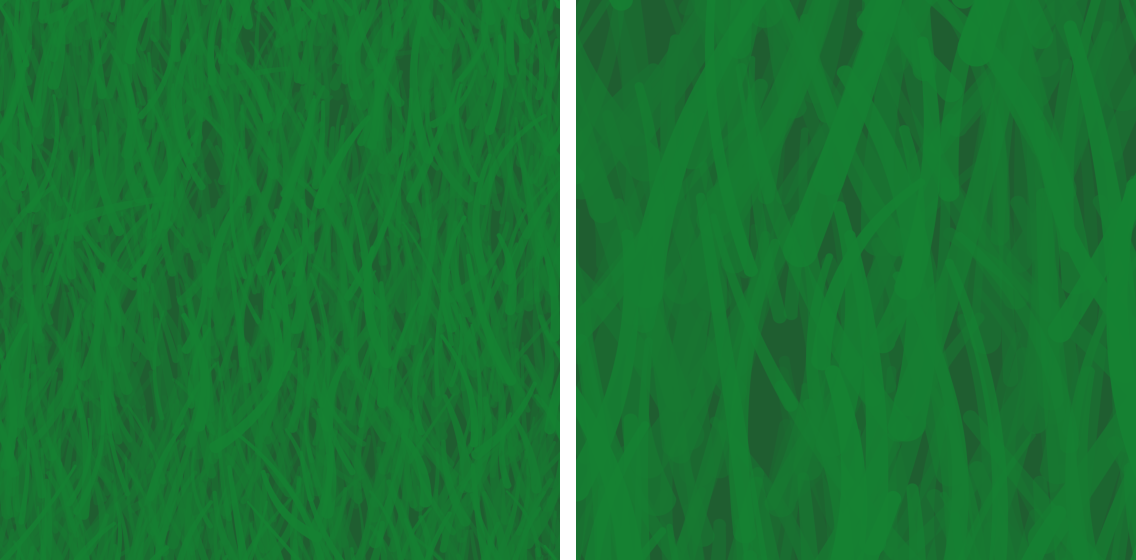
Left: the whole. Right: its middle third, enlarged.
Give the GLSL for this texture, as a WebGL 1 fragment shader.

```glsl
precision highp float;
// Dense painted grass: many translucent, gently curved blades over dark soil green.
// Each layer scatters one blade per cell of a wrapping grid, and layers brighten
// from back to front. A few long sweeping blades cross the upright ones.
uniform vec2 u_resolution;

const vec3 GROUND = vec3(0.120, 0.370, 0.188);
const vec3 BACK_BLADE = vec3(0.100, 0.430, 0.190);
const vec3 FRONT_BLADE = vec3(0.080, 0.512, 0.196);

const int LAYERS = 20;
const vec2 TUFT_GRID = vec2(9.0, 7.0);
const float TUFT_REACH = 0.12;    // half length of the longest upright blade
const float TUFT_TILT = 0.75;     // largest lean from vertical, radians
const vec2 SWEEP_GRID = vec2(3.0);
const float SWEEP_REACH = 0.21;
const float SWEEP_TILT = 1.35;
const float SWEEP_EVERY = 5.0;    // one sweeping layer per this many layers
const vec2 HALF_WIDTH = vec2(0.004, 0.0108);
const vec2 OPACITY = vec2(0.30, 0.90);
const float BEND = 0.25;
const float TIP_WIDTH = 0.42;     // tip width relative to the root

vec4 hash4(vec3 seed) {
  vec4 h = fract(seed.xyzx * vec4(0.1031, 0.1030, 0.0973, 0.1099));
  h += dot(h, h.wzxy + 33.33);
  return fract((h.xxyz + h.yzzw) * h.zywx);
}

// Signed distance to a bent, tapered, round-ended blade centred at the origin.
float bladeDistance(vec2 p, float tilt, float reach, float bend, float halfWidth) {
  float c = cos(tilt), s = sin(tilt);
  vec2 q = vec2(c * p.x - s * p.y, s * p.x + c * p.y);
  float along = clamp(q.y / reach, -1.0, 1.0);
  float slope = 2.0 * bend * along;
  float side = q.x - bend * reach * (along * along - 0.4);
  float beyond = max(abs(q.y) - reach, 0.0);
  float width = halfWidth * mix(1.0, TIP_WIDTH, 0.5 + 0.5 * along);
  return length(vec2(side * inversesqrt(1.0 + slope * slope), beyond)) - width;
}

// Opacity of one layer; overlaps multiply, so cell order does not matter.
float bladeLayer(vec2 uv, vec2 grid, float maxReach, float maxTilt, float id) {
  float edge = 0.75 / min(u_resolution.x, u_resolution.y);
  vec2 home = floor(uv * grid);
  float clear = 1.0;
  for (int j = -1; j <= 1; j++) {
    for (int i = -1; i <= 1; i++) {
      vec2 cell = home + vec2(float(i), float(j));
      vec2 wrapped = mod(cell, grid);
      vec4 place = hash4(vec3(wrapped, id) + 1.7);
      vec4 form = hash4(vec3(wrapped.yx, id + 57.0) + 9.3);
      vec2 offset = uv - (cell + place.xy) / grid;
      float tilt = maxTilt * (place.z + place.w - 1.0);
      float reach = maxReach * mix(0.5, 1.0, form.x);
      float bend = BEND * (2.0 * form.y - 1.0);
      float halfWidth = mix(HALF_WIDTH.x, HALF_WIDTH.y, form.z);
      float d = bladeDistance(offset, tilt, reach, bend, halfWidth);
      float ink = 1.0 - smoothstep(-edge, edge, d);
      clear *= 1.0 - ink * mix(OPACITY.x, OPACITY.y, form.w);
    }
  }
  return 1.0 - clear;
}

void main() {
  vec2 uv = gl_FragCoord.xy / u_resolution;
  vec3 color = GROUND;
  for (int n = 0; n < LAYERS; n++) {
    float id = float(n);
    vec3 blade = mix(BACK_BLADE, FRONT_BLADE, id / float(LAYERS - 1));
    // Shift each layer so that the grids do not line up.
    vec2 shifted = fract(uv + hash4(vec3(id, 3.0, 8.0)).xy);
    color = mix(color, blade, bladeLayer(shifted, TUFT_GRID, TUFT_REACH, TUFT_TILT, id));
    if (mod(id, SWEEP_EVERY) == 3.0) {
      color = mix(color, blade, bladeLayer(shifted, SWEEP_GRID, SWEEP_REACH, SWEEP_TILT, id + 131.0));
    }
  }
  gl_FragColor = vec4(color, 1.0);
}
```
